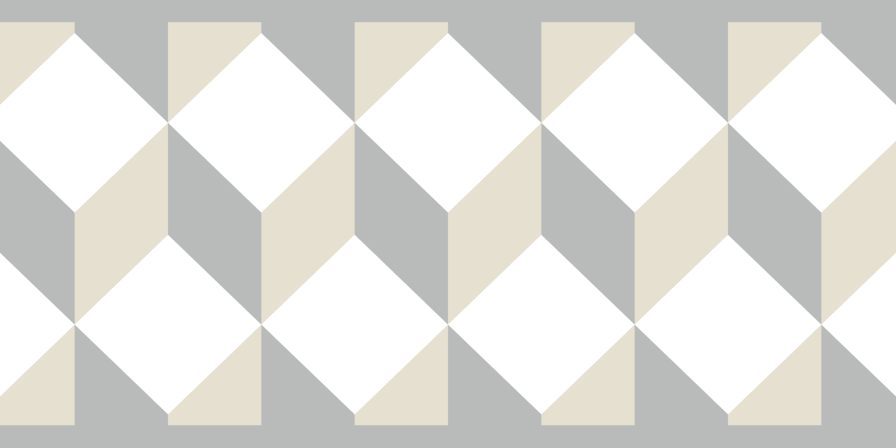
This pattern is drawn by a Shadertoy shader. Its source:

```glsl
// Two staggered rows of white diamonds joined by slanted beige and grey faces,
// so that they read as stacked cubes, between plain grey bands at top and bottom.
// One repeat is one unit wide; both rows share one cell, mirrored about the middle.

// Coverage of a shape with signed distance d, for a given pixel size.
float coverage(float d, float pixel) {
    return 1.0 - smoothstep(-0.75 * pixel, 0.75 * pixel, d);
}

// Signed distance to a diamond with the given half width and half height.
float diamond(vec2 p, vec2 halfSize) {
    vec2 slope = 1.0 / halfSize;
    return (dot(abs(p), slope) - 1.0) / length(slope);
}

// Signed distance to stripes half a unit wide, filling 0.0 to 0.5 of each unit.
float stripes(float x) {
    return abs(fract(x + 0.25) - 0.5) - 0.25;
}

void mainImage(out vec4 fragColor, in vec2 fragCoord) {
    // 2.4 repeats per canvas height, counted from the centre
    float pixel = 2.4 / iResolution.y;
    vec2 p = (fragCoord - 0.5 * iResolution.xy) * pixel;
    p.y -= 0.0016;

    vec3 grey = vec3(0.725, 0.732, 0.729);
    vec3 beige = vec3(0.898, 0.879, 0.816);
    vec3 white = vec3(1.0);

    // Height above the centre line of the nearest diamond row
    float rowY = abs(p.y) - 0.5405;

    // Beige faces swap columns where they pass a row of diamonds
    float face = stripes(p.x) * (rowY > 0.0 ? -1.0 : 1.0);
    float border = abs(p.y) - 1.0795;
    vec3 color = mix(grey, beige, coverage(max(face, border), pixel));

    // White diamonds, the lower row shifted by half a repeat
    float shift = p.y < 0.0 ? 0.5 : 0.0;
    vec2 cell = vec2(fract(p.x + shift + 0.5) - 0.5, rowY);
    color = mix(color, white, coverage(diamond(cell, vec2(0.5, 0.481)), pixel));

    fragColor = vec4(color, 1.0);
}
```
